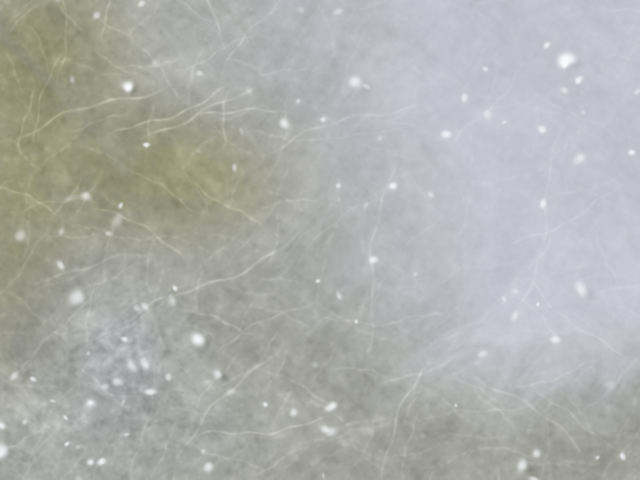
A WebGL 2 fragment shader for this texture:

```glsl
#version 300 es
precision highp float;

uniform vec2 u_resolution;
out vec4 fragColor;

vec3 hash3(vec2 cell, float seed) {
  vec3 q = fract(vec3(cell.xyx + seed * 7.31) * vec3(0.1031, 0.1030, 0.0973));
  q += dot(q, q.yxz + 33.33);
  return fract((q.xxy + q.yzz) * q.zyx);
}

// Warped, rotated sines; result is roughly -1 to 1.
float cloud(vec2 p, float seed) {
  float sum = 0.0, amplitude = 0.6;
  p += seed * vec2(3.7, 5.3);
  for (int i = 0; i < 6; i++) {
    p += 0.8 * sin(p.yx * 1.3 + seed);
    sum += amplitude * sin(p.x) * cos(p.y);
    p = mat2(1.44, 1.08, -1.08, 1.44) * p + 1.7;
    amplitude *= 0.66;
  }
  return sum;
}

// Soft bumps around jittered cell points, each with its own height.
float bumps(vec2 p, float seed) {
  vec2 base = floor(p);
  float sum = 0.0;
  for (int y = -1; y <= 1; y++)
    for (int x = -1; x <= 1; x++) {
      vec2 cell = base + vec2(x, y);
      vec3 h = hash3(cell, seed);
      vec2 d = cell + h.xy - p;
      sum += (h.z * 2.0 - 1.0) * exp(-5.0 * dot(d, d));
    }
  return sum;
}

float blob(vec2 p, vec2 center, vec2 radius) {
  vec2 q = (p - center) / radius;
  return exp(-dot(q, q));
}

// One bent thread per cell, faded toward its ends.
float fibres(vec2 p, float scale, float width, float seed) {
  vec2 q = p * scale, base = floor(q);
  float light = 0.0;
  for (int y = -1; y <= 1; y++)
    for (int x = -1; x <= 1; x++) {
      vec2 cell = base + vec2(x, y);
      vec3 place = hash3(cell, seed), shape = hash3(cell, seed + 4.0);
      float angle = 0.4 + 2.2 * (place.z - 0.5) + step(0.75, shape.z) * 1.5;
      vec2 along = vec2(cos(angle), sin(angle));
      vec2 d = q - cell - 0.3 - 0.4 * place.xy;
      float t = dot(d, along);
      float bend = 0.04 * sin(t * 5.0 + shape.x * 6.28) + 0.012 * sin(t * 17.0 + place.x * 6.28);
      float across = (dot(d, vec2(-along.y, along.x)) - bend) / (scale * width);
      float reach = 0.5 + 0.4 * shape.x;
      float fade = 1.0 - smoothstep(reach * 0.5, reach, abs(t));
      float beads = 0.75 + 0.25 * sin(t * 31.0 + place.y * 9.0);
      light += exp(-across * across) * fade * beads * (0.3 + 0.7 * shape.y);
    }
  return light;
}

// Scattered glints with a halo; density is the share of lit cells.
float glints(vec2 p, float scale, float radius, float density, float seed) {
  vec2 q = p * scale, base = floor(q);
  float light = 0.0;
  for (int y = -1; y <= 1; y++)
    for (int x = -1; x <= 1; x++) {
      vec2 cell = base + vec2(x, y);
      vec3 place = hash3(cell, seed), shape = hash3(cell, seed + 9.0);
      vec2 d = (q - cell - place.xy) / scale;
      d.x *= 0.7 + 0.6 * shape.y;
      float r = length(d) / (radius * (0.45 + 0.55 * shape.x));
      float lit = smoothstep(0.0, 0.06, density - place.z);
      light += lit * (0.3 + 0.7 * shape.z) * (exp(-r * r * r) + 0.2 * exp(-r * 0.9));
    }
  return light;
}

void main() {
  vec2 p = gl_FragCoord.xy / u_resolution.y;
  vec2 warped = p + 0.004 * sin(p.yx * 61.0 + 2.0 * sin(p * 37.0));
  float broad = cloud(p * 4.2, 1.0);
  float medium = cloud(p * 13.0, 2.0);

  // Regions: olive gaps, pale mist and frosty clumps.
  float olive = blob(p, vec2(0.07, 0.88), vec2(0.16, 0.17))
              + 0.95 * blob(p, vec2(0.32, 0.63), vec2(0.25, 0.12))
              + 0.75 * blob(p, vec2(0.01, 0.47), vec2(0.11, 0.25));
  olive = clamp(olive * (0.9 + 0.5 * broad + 0.2 * medium), 0.0, 1.0);
  float mist = smoothstep(0.4, 1.05, p.x + 0.4 * (p.y - 0.5) + 0.1 * broad);
  mist *= smoothstep(0.06, 0.44, p.y + 0.08 * broad + 0.1 * (p.x - 0.9));
  float clump = blob(p, vec2(0.25, 0.28), vec2(0.12, 0.12))
              + 0.6 * blob(p, vec2(0.15, 0.1), vec2(0.35, 0.13));
  float rough = 1.0 - 0.6 * mist + 0.9 * clump;
  float web = (1.0 - 0.75 * mist) * (0.6 + 0.4 * smoothstep(-0.4, 0.5, broad));

  vec3 color = mix(vec3(0.655, 0.66, 0.63), vec3(0.765, 0.775, 0.815), mist);
  color = mix(color, vec3(0.595, 0.59, 0.455), olive * 0.9);
  color += vec3(0.06, 0.065, 0.1) * clump;
  color += 0.04 * broad * (1.0 - 0.5 * mist) + 0.034 * medium * rough;

  // Grain at three sizes, then threads at several depths.
  float grain = 0.028 * bumps(warped * 24.0, 3.0) + 0.034 * bumps(warped * 52.0, 5.0)
              + 0.022 * bumps(p * 105.0, 7.0);
  color += grain * rough;
  float threads = 0.14 * fibres(p, 3.2, 0.0034, 11.0)
                + 0.12 * fibres(p, 4.6, 0.0029, 17.0)
                + 0.09 * fibres(p, 7.5, 0.0032, 23.0)
                + 0.07 * fibres(p, 11.0, 0.0035, 41.0)
                + 0.05 * fibres(p, 4.0, 0.0110, 29.0);
  color += (threads - 0.035) * web * vec3(1.05, 1.04, 0.98);

  // Wet highlights, each with a faint shadow at its side.
  float sparse = 0.17 + 0.4 * clump - 0.1 * olive;
  float sparkle = glints(warped, 8.0, 0.017, sparse, 31.0)
                + 0.8 * glints(warped, 20.0, 0.009, sparse, 37.0);
  float shadow = glints(warped - vec2(0.013, -0.006), 8.0, 0.017, sparse, 31.0);
  color -= 0.09 * shadow;
  color = mix(color, vec3(0.97, 0.98, 0.99), clamp(sparkle * 0.95, 0.0, 1.0));
  fragColor = vec4(clamp(color, 0.0, 1.0), 1.0);
}
```
